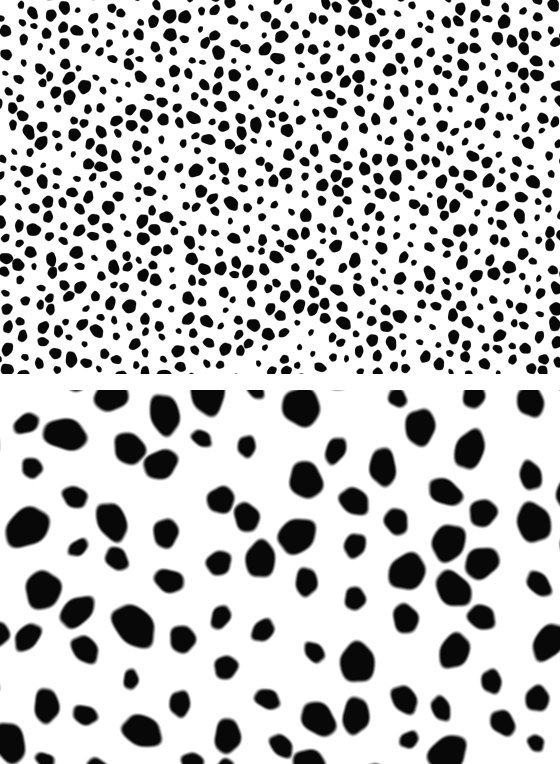
Top: the whole. Bottom: its middle third, enlarged.
Give the GLSL for this pattern, as a Shadertoy shader.

```glsl
// Irregular black oval spots scattered evenly over white
const float LATTICE_TILT = 0.4;

float hash(vec2 p) {
    return fract(sin(dot(p, vec2(127.1, 311.7))) * 43758.5453);
}

mat2 rotate(float a) {
    return mat2(cos(a), sin(a), -sin(a), cos(a));
}

// Jittered spot centre; odd rows are shifted by half a cell
vec2 spotCenter(vec2 cell) {
    float angle = 6.2832 * hash(cell + 3.7);
    float reach = 0.29 * sqrt(hash(cell + 17.3));
    vec2 base = cell + 0.5 + vec2(0.5 * mod(cell.y, 2.0), 0.0);
    return base + reach * vec2(cos(angle), sin(angle));
}

// Random radius, limited so that neighbouring spots stay apart
float spotRadius(vec2 cell, vec2 center) {
    float nearest = 2.0;
    for (int j = -1; j <= 1; j++)
    for (int i = -1; i <= 1; i++) {
        if (i == 0 && j == 0) continue;
        nearest = min(nearest, distance(center, spotCenter(cell + vec2(i, j))));
    }
    return min(mix(0.16, 0.41, hash(cell + 41.9)), 0.52 * nearest - 0.05);
}

// Signed distance to a slightly lumpy, mostly upright oval
float spotDistance(vec2 p, vec2 cell) {
    vec2 center = spotCenter(cell);
    float radius = spotRadius(cell, center);
    float lean = 2.5 * (hash(cell + 59.1) - 0.56);
    float stretch = mix(1.02, 1.23, hash(cell + 73.3));
    vec2 q = rotate(lean - LATTICE_TILT) * (p - center);
    q *= vec2(stretch, 1.0 / stretch);
    float around = atan(q.y, q.x);
    float phase = 6.2832 * hash(cell + 97.7);
    float lumps = 0.045 * sin(3.0 * around + phase) + 0.03 * sin(5.0 * around - 2.0 * phase);
    return length(q) - radius * (1.0 + lumps);
}

void mainImage(out vec4 fragColor, in vec2 fragCoord) {
    float rows = 22.0;
    vec2 p = rotate(LATTICE_TILT) * (fragCoord / iResolution.y * rows);

    // Nearest spot among the surrounding cells
    float row = floor(p.y);
    float d = 1.0;
    for (int j = -1; j <= 1; j++) {
        float y = row + float(j);
        float x = floor(p.x - 0.5 * mod(y, 2.0));
        for (int i = -1; i <= 1; i++)
            d = min(d, spotDistance(p, vec2(x + float(i), y)));
    }

    // Soft ink edge, never thinner than a pixel
    float soft = max(0.048, 0.5 * rows / iResolution.y);
    vec3 ink = vec3(0.03), paper = vec3(1.0);
    fragColor = vec4(mix(ink, paper, smoothstep(-soft, soft, d)), 1.0);
}
```
